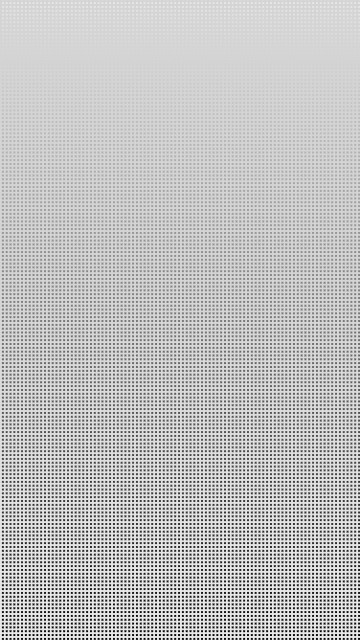
A Shadertoy shader for this pattern:

```glsl
// A fine grid of small square dots fading from pale at the top to black at the bottom.
#define COLUMNS 94.0
#define GRID_SHIFT vec2(0.25, 0.32)
#define DOT_HALF 0.25
#define CORNER 0.08
#define DOT_TOP 0.91
#define DOT_BOTTOM 0.01
#define PAPER_TOP 0.83
#define PAPER_BOTTOM 0.91

float roundedSquare(vec2 p, float halfSize, float corner) {
    vec2 q = abs(p) - halfSize + corner;
    return length(max(q, 0.0)) + min(max(q.x, q.y), 0.0) - corner;
}

void mainImage(out vec4 fragColor, in vec2 fragCoord) {
    // Square cells, counted from the upper left corner
    vec2 fromTop = vec2(fragCoord.x, iResolution.y - fragCoord.y);
    float depth = fromTop.y / iResolution.y;
    float pixel = COLUMNS / iResolution.x;
    vec2 cell = fract(fromTop * pixel - GRID_SHIFT) - 0.5;

    // Paper brightens low down while the dots darken steadily
    float paper = mix(PAPER_TOP, PAPER_BOTTOM, smoothstep(0.35, 1.0, depth));
    float ink = mix(DOT_TOP, DOT_BOTTOM, depth);

    // Dots with an edge one pixel wide
    float edge = roundedSquare(cell, DOT_HALF, CORNER);
    float coverage = clamp(0.5 - edge / pixel, 0.0, 1.0);

    fragColor = vec4(vec3(mix(paper, ink, coverage)), 1.0);
}
```
